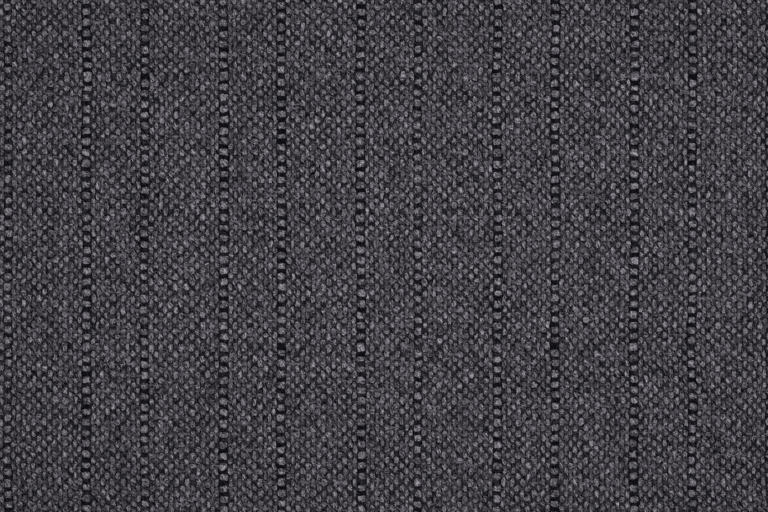
Give the GLSL for this texture, as a Shadertoy shader.

```glsl
// Charcoal plain-weave cloth: pale warp yarns cross darker weft yarns on a
// 146 by 95 grid. Jittered thread edges and periodic thick slubs make it uneven;
// each visible float is a rounded box shaded as a small cushion with fibre noise.

float hash(vec2 p) {
    vec3 q = fract(vec3(p.xyx) * vec3(0.1031, 0.1030, 0.0973));
    q += dot(q, q.yzx + 33.33);
    return fract((q.x + q.y) * q.z);
}

float noise(vec2 p) {
    vec2 i = floor(p), f = fract(p);
    f = f * f * (3.0 - 2.0 * f);
    return mix(mix(hash(i), hash(i + vec2(1, 0)), f.x),
               mix(hash(i + vec2(0, 1)), hash(i + vec2(1, 1)), f.x), f.y);
}

// Widens thread k of every n; the three threads on each side give up the room.
float slub(float i, float k, float n, float amount) {
    float m = mod(i - k - 0.5 + 0.5 * n, n) - 0.5 * n;
    return sign(m) * amount * max(0.0, 1.0 - (abs(m) - 0.5) / 3.0);
}

float columnEdge(float i) {
    return i + 0.22 * (hash(vec2(i, 7.0)) - 0.5)
         + slub(i, 16.0, 26.0, 0.36) + slub(i, 1.0, 26.0, 0.32);
}

float rowEdge(float j) {
    return j + 0.2 * (hash(vec2(j, 91.0)) - 0.5) + slub(j, 5.0, 25.0, 0.2);
}

float roundedBox(vec2 p, vec2 halfSize, float r) {
    vec2 q = abs(p) - halfSize + r;
    return length(max(q, 0.0)) + min(max(q.x, q.y), 0.0) - r;
}

// Brightness of the cloth at p, in units of the canvas width.
float weave(vec2 p, float pixel) {
    // Gentle waviness of the threads, then the thread numbers
    vec2 g = p * vec2(146.0, 142.0);
    g += 0.4 * vec2(noise(p * vec2(9, 14)), noise(p * vec2(14, 9) + 40.0)) - 0.2;
    g += 0.36 * vec2(noise(g * 0.9), noise(g * 0.9 + 70.0)) - 0.18;
    float i = floor(g.x), j = floor(g.y);
    i += step(columnEdge(i + 1.0), g.x) - step(g.x, columnEdge(i));
    j += step(rowEdge(j + 1.0), g.y) - step(g.y, rowEdge(j));
    float left = columnEdge(i), low = rowEdge(j);
    vec2 size = vec2(columnEdge(i + 1.0), rowEdge(j + 1.0)) - vec2(left, low);
    vec2 c = (g - vec2(left, low)) / size - 0.5;

    // Offsets to the nearest warp float above or below, weft float at the sides
    bool warpOver = mod(i + j, 2.0) < 0.5;
    vec2 side = vec2(c.x < 0.0 ? -1.0 : 1.0, c.y < 0.0 ? -1.0 : 1.0);
    vec2 warpPos = warpOver ? c : c - vec2(0.0, side.y);
    vec2 weftPos = warpOver ? c - vec2(side.x, 0.0) : c;
    vec2 warpId = vec2(i, warpOver ? j : j + side.y);
    vec2 weftId = vec2(warpOver ? i + side.x : i, j);

    // Twisted fibres, finer than the yarns
    float fibre = noise(vec2(g.x * 3.4 + g.y * 1.6, g.y * 2.6))
                + 0.9 * noise(g * vec2(5.0, 5.0) + 19.0) - 0.95;

    // Dark gaps, then weft (darkest where the slubs are wide), then warp on top
    float soft = 0.06 + 60.0 * pixel;
    float wide = smoothstep(1.15, 1.7, size.x);
    float v = 0.075;
    float weftTone = mix(0.14, 0.25, hash(weftId + 31.0)) * (1.0 - 0.45 * wide);
    float weft = roundedBox(weftPos, vec2(0.66, 0.39), 0.25);
    weftTone *= 1.1 - 1.3 * weftPos.y * weftPos.y + 0.9 * fibre;
    v = mix(v, weftTone, 1.0 - smoothstep(-soft, soft, weft));

    float warpTone = 0.345 + 0.07 * (hash(warpId) - 0.5) + 0.02 * wide;
    float warp = roundedBox(warpPos, vec2(0.43, 0.64), 0.25);
    warpTone *= 1.08 - 0.8 * dot(warpPos, warpPos * vec2(1.0, 0.7)) + 0.75 * fibre;
    return mix(v, warpTone, 1.0 - smoothstep(-soft, soft, warp));
}

void mainImage(out vec4 fragColor, in vec2 fragCoord) {
    float pixel = 1.0 / iResolution.x;
    // Four samples per pixel
    float v = 0.0;
    for (int s = 0; s < 4; s++) {
        vec2 offset = 0.5 * vec2(s % 2, s / 2) - 0.25;
        v += 0.25 * weave((fragCoord + offset) * pixel, pixel);
    }
    // Darker corners
    vec2 uv = fragCoord / iResolution.xy;
    v *= 1.03 - 0.2 * dot(uv - vec2(0.55, 0.55), uv - vec2(0.55, 0.55));
    // Steeper contrast, then a cool grey, slightly violet
    v = max(0.05, 0.225 + 1.12 * (v - 0.225));
    fragColor = vec4(v * vec3(1.0, 0.97, 1.0) + vec3(0.0, 0.0, 0.014), 1.0);
}
```
